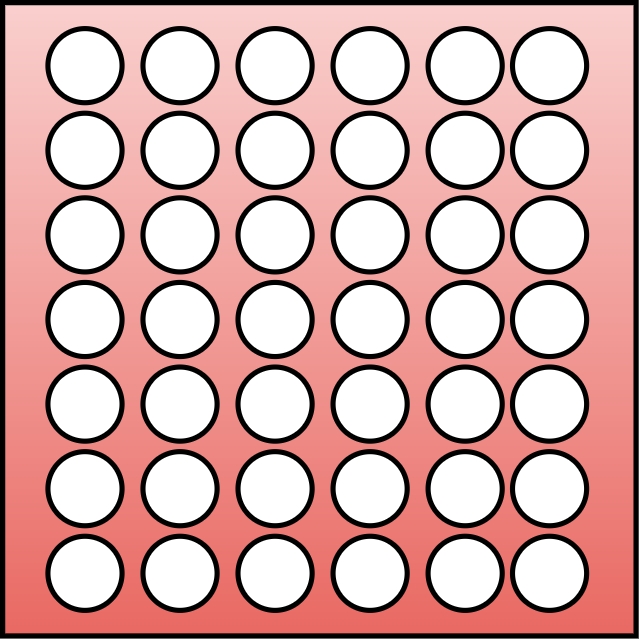
This pattern is drawn by a three.js fragment shader. Its source:

```glsl
// Draws a framed red gradient panel with six columns and seven rows of outlined white discs.
varying vec2 vUv;

const vec3 INK = vec3(0.0);
const vec3 WHITE = vec3(1.0);
const vec3 GRADIENT_TOP = vec3(0.977, 0.815, 0.808);
const vec3 GRADIENT_BOTTOM = vec3(0.914, 0.408, 0.384);

const vec2 FIRST_CENTER = vec2(0.1328, 0.1042);
const vec2 SPACING = vec2(0.1485, 0.1322);
const vec2 EVEN_GRID = vec2(5.0, 7.0);
const float LAST_COLUMN_X = 0.8587;
const float DISC_RADIUS = 0.0579;
const float DISC_LINE = 0.0080;

const vec2 FRAME_MIN = vec2(0.0, 0.0022);
const vec2 FRAME_MAX = vec2(0.9980, 1.0);
const float FRAME_LINE = 0.0082;

// Coverage inside a signed distance, smoothed over one pixel.
float fill(float dist, float pixel) {
  return clamp(0.5 - dist / pixel, 0.0, 1.0);
}

float boxDistance(vec2 p, vec2 low, vec2 high) {
  vec2 d = abs(p - 0.5 * (low + high)) - 0.5 * (high - low);
  return length(max(d, 0.0)) + min(max(d.x, d.y), 0.0);
}

// Distance to the nearest centre of a finite, evenly spaced grid.
float gridDistance(vec2 p, vec2 first, vec2 spacing, vec2 count) {
  vec2 cell = clamp(floor((p - first) / spacing + 0.5), vec2(0.0), count - 1.0);
  return length(p - first - cell * spacing);
}

// Five even columns plus a last column set closer in.
float discDistance(vec2 p, float radius) {
  float even = gridDistance(p, FIRST_CENTER, SPACING, EVEN_GRID);
  vec2 lastFirst = vec2(LAST_COLUMN_X, FIRST_CENTER.y);
  float last = gridDistance(p, lastFirst, SPACING, vec2(1.0, EVEN_GRID.y));
  return min(even, last) - radius;
}

void main() {
  float pixel = fwidth(vUv.x);

  // Framed panel on a white margin
  float frame = boxDistance(vUv, FRAME_MIN, FRAME_MAX);
  vec3 panel = mix(GRADIENT_BOTTOM, GRADIENT_TOP, vUv.y);
  vec3 color = mix(WHITE, INK, fill(frame, pixel));
  color = mix(color, panel, fill(frame + FRAME_LINE, pixel));

  // Outlined discs
  float disc = discDistance(vUv, DISC_RADIUS);
  color = mix(color, INK, fill(disc - 0.5 * DISC_LINE, pixel));
  color = mix(color, WHITE, fill(disc + 0.5 * DISC_LINE, pixel));

  gl_FragColor = vec4(color, 1.0);
}
```
